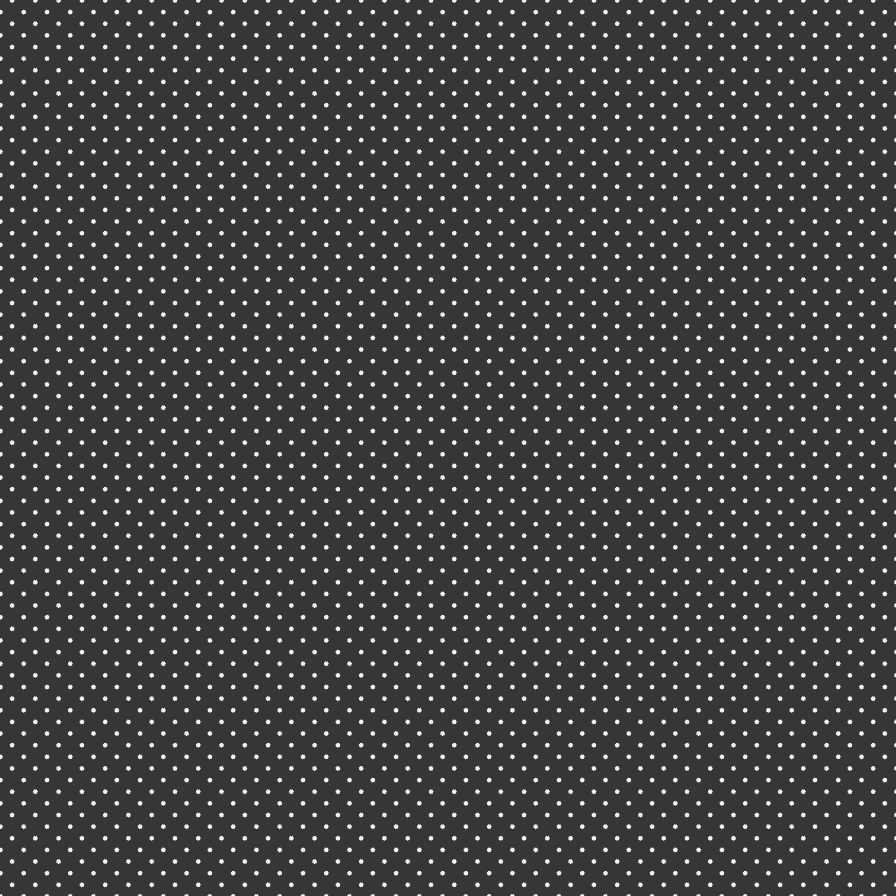
Write a WebGL 1 fragment shader that draws this pattern.

```glsl
precision highp float;

uniform vec2 u_resolution;

// Offset to the nearest point whose integer coordinates have an even sum
vec2 staggeredOffset(vec2 p) {
  vec2 diagonal = 0.5 * vec2(p.x + p.y, p.x - p.y);
  vec2 cell = diagonal - floor(diagonal + 0.5);
  return vec2(cell.x + cell.y, cell.x - cell.y);
}

// Small disc with a slightly pointed rim
float burstDistance(vec2 p) {
  float angle = atan(p.y, p.x + 1e-5);
  return length(p) - 0.195 - 0.018 * cos(7.0 * angle - 0.8);
}

void main() {
  float side = min(u_resolution.x, u_resolution.y);
  vec2 uv = gl_FragCoord.xy / side;

  // 77 staggered rows and columns
  vec2 grid = (uv - vec2(0.0005, -0.0005)) * 77.0;
  float dist = burstDistance(staggeredOffset(grid));

  // Edge softened over about one pixel
  float edge = 0.65 * 77.0 / side;
  float dot_cover = 1.0 - smoothstep(-edge, edge, dist);

  vec3 color = mix(vec3(0.21), vec3(0.95), dot_cover);
  gl_FragColor = vec4(color, 1.0);
}
```
